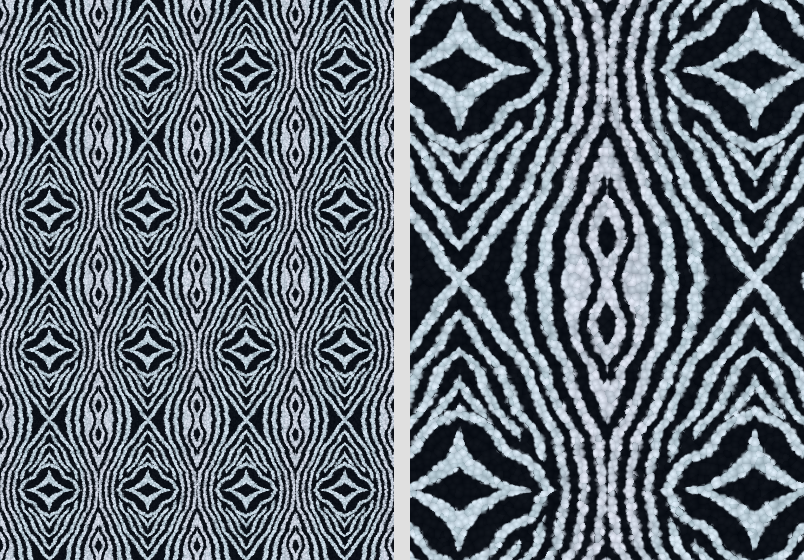
Left: the whole. Right: its middle third, enlarged.
A Shadertoy shader for this pattern:

```glsl
// Mirrored zebra weave: pale strands around diamonds and pointed lenses on a dark cloth.
#define REPEATS vec2(4.0, 4.0)
#define HALF_CELL vec2(1.0, 1.44)
#define STRAND_WIDTH 0.038
#define CHEVRON_WIDTH 0.031
#define WOBBLE 0.012
#define GRAIN_CELLS vec2(180.0, 256.0)
#define GRAIN 0.72
#define SOFTNESS 0.008
#define DARK vec3(0.042, 0.060, 0.090)
#define PALE vec3(0.745, 0.795, 0.832)

const float PI = 3.14159265;

vec3 hash3(vec2 p) {
    vec3 h = fract(p.xyx * vec3(0.1031, 0.1030, 0.0973));
    h += dot(h, h.yxz + 33.33);
    return fract((h.xxy + h.yzz) * h.zyx);
}

// Wrapping cellular noise: x is distance to the nearest thread, y its random shade
vec2 cellular(vec2 p) {
    vec2 base = floor(p), f = fract(p);
    vec2 nearest = vec2(9.0, 0.0);
    for (int j = -1; j <= 1; j++)
    for (int i = -1; i <= 1; i++) {
        vec2 o = vec2(i, j);
        vec3 h = hash3(mod(base + o, GRAIN_CELLS));
        float d = length(o + h.xy - f);
        if (d < nearest.x) nearest = vec2(d, h.z);
    }
    return nearest;
}

// All shapes return a signed distance, positive inside the pale area.

// Long strands that pinch beside the diamonds and cross between them
float strands(vec2 q) {
    float t = q.y / HALF_CELL.y, light = -1.0;
    for (int i = 0; i < 3; i++) {
        float k = float(i);
        float bend = i == 0 ? pow(max(t, 0.0), 1.6) : smoothstep(0.0, 1.0, t);
        float x = mix(0.73 + 0.125 * k, 0.465 * k - 0.0925 * k * k, bend);
        float w = STRAND_WIDTH * mix(0.68, 1.08, t);
        light = max(light, w - 0.87 * abs(q.x - x));
    }
    return light;
}

// Nested rounded chevrons above and below the diamond, tapering at their ends
float chevrons(vec2 q) {
    float light = -1.0;
    for (int i = 0; i < 3; i++) {
        float k = float(i);
        float drop = 0.75 + 0.2 * k + 0.015 * k * k - q.y;
        float fade = 0.48 - 0.14 * k;
        float w = mix(-0.05, CHEVRON_WIDTH, smoothstep(fade - 0.12, fade + 0.08, q.y));
        float x = 0.58 * sign(drop) * pow(abs(drop), 0.85);
        float d = abs(q.x - x - 0.012 * sin(q.y * 16.0 + k));
        light = max(light, w - 0.85 * d);
    }
    return light;
}

// Scalloped ring around a four-armed star with a dark eye
float diamond(vec2 q) {
    vec2 r = q / vec2(0.62, 0.56);
    float sum = r.x + r.y;
    float scallop = 0.045 * cos(4.0 * PI * r.x / max(sum, 0.001)) - 0.04;
    float ring = CHEVRON_WIDTH - 0.41 * abs(sum * (1.0 + scallop) - 1.0);
    vec2 a = pow(q / vec2(0.47, 0.41), vec2(0.72));
    float star = 0.24 * (1.0 - pow(a.x + a.y, 1.0 / 0.72));
    float eye = 0.14 * (1.0 - q.x / 0.28 - q.y / 0.16);
    return max(ring, min(star, -eye));
}

// Broad pointed lens holding two outlined eyes; p is measured from its centre
float lens(vec2 p) {
    float taper = 0.5 + 0.5 * cos(PI * min(p.y / 1.1, 1.0));
    float body = 0.305 * pow(taper, 0.8) - p.x - 0.03 * smoothstep(0.95, 1.1, p.y);
    float swell = 0.08 + 0.07 * cos(PI * clamp((p.y - 0.3) / 0.5, -1.0, 1.0));
    float w = mix(0.032, -0.05, smoothstep(0.65, 0.85, p.y));
    float outline = abs(p.x - swell) - w;
    float along = (p.y - 0.3) / 0.16;
    float eye = p.x - 0.055 * (1.0 - along * along);
    return min(body, min(outline, eye));
}

void mainImage(out vec4 fragColor, in vec2 fragCoord) {
    vec2 uv = fragCoord / iResolution.xy;

    // Fold each repeat into one mirrored quarter, then bend it slightly
    vec2 q = abs(fract(uv * REPEATS) - 0.5) * 2.0 * HALF_CELL;
    q += WOBBLE * (sin(q.yx * vec2(13.0, 11.0)) + 0.5 * sin(q.yx * vec2(27.0, 23.0) + q));
    q = max(q, 0.0);
    vec2 fromLens = abs(HALF_CELL - q);

    float light = max(max(strands(q), chevrons(q)), max(diamond(q), lens(fromLens)));

    // Woven grain roughens the edges and speckles the cloth
    vec2 thread = cellular(uv * GRAIN_CELLS);
    float grain = (thread.y - 0.5) * 0.6 + 0.45 - thread.x;
    float edge = SOFTNESS + REPEATS.x / iResolution.x;
    float cover = smoothstep(-edge, edge, light + 0.02 * grain);

    vec3 tint = mix(vec3(-0.02, 0.01, 0.015), vec3(0.02, -0.01, 0.005),
                    smoothstep(0.15, 0.45, 0.6 - fromLens.x) * 0.6 + thread.y * 0.4);
    vec3 pale = PALE + tint + GRAIN * 0.3 * grain;
    vec3 dark = DARK + GRAIN * 0.05 * grain;
    fragColor = vec4(clamp(mix(dark, pale, cover), 0.0, 1.0), 1.0);
}
```
